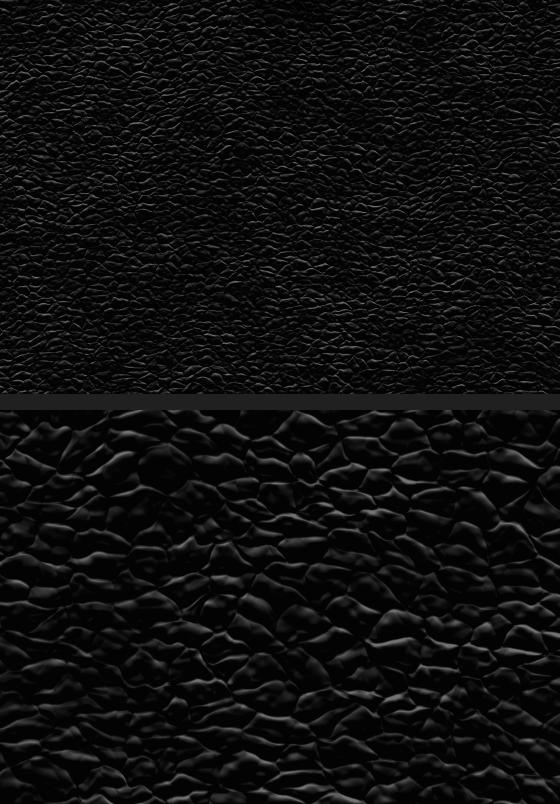
Top: the whole. Bottom: its middle third, enlarged.
Write a Shadertoy shader that draws this texture.

```glsl
// Black grained leather: flattened pebbles of two sizes, parted by creases.
// A warped cellular height field is lit from above by a vertical difference,
// so only the upper rims of the pebbles catch a thin grey highlight.

const vec3 LEATHER_BLACK = vec3(0.010);
const vec3 RIM_GREY = vec3(1.0);
const float RIM_LIMIT = 0.44;
const float LIGHT_STEP = 0.0034;
const int AA = 2;

vec2 hash22(vec2 p) {
    vec3 q = fract(p.xyx * vec3(0.1031, 0.1030, 0.0973));
    q += dot(q, q.yzx + 33.33);
    return fract((q.xx + q.yz) * q.zy);
}

float valueNoise(vec2 p) {
    vec2 cell = floor(p);
    vec2 f = fract(p);
    f = f * f * (3.0 - 2.0 * f);
    float low = mix(hash22(cell).x, hash22(cell + vec2(1, 0)).x, f.x);
    float high = mix(hash22(cell + vec2(0, 1)).x, hash22(cell + vec2(1, 1)).x, f.x);
    return mix(low, high, f.y);
}

vec2 noisePair(vec2 p) {
    return vec2(valueNoise(p), valueNoise(p + vec2(41.3, 17.9))) - 0.5;
}

// Distances to the two nearest jittered seeds.
vec2 seedDistances(vec2 p, float jitter) {
    vec2 cell = floor(p);
    vec2 f = fract(p);
    float nearest = 8.0;
    float second = 8.0;
    for (int y = -1; y <= 1; y++) {
        for (int x = -1; x <= 1; x++) {
            vec2 offset = vec2(x, y);
            vec2 seed = 0.5 + jitter * (hash22(cell + offset + 70.0) - 0.5);
            float d = length(offset + seed - f);
            second = min(second, max(nearest, d));
            nearest = min(nearest, d);
        }
    }
    return vec2(nearest, second);
}

// Flat pebble tops, falling steeply into the creases.
float pebbles(vec2 p, vec2 density, float steepness) {
    vec2 d = seedDistances(p * density, 0.95);
    return 1.0 - exp(-steepness * (d.y - d.x));
}

// Small round bumps that scallop the rims of the pebbles.
float roundBumps(vec2 p, vec2 density) {
    float d = seedDistances(p * density, 0.9).x;
    return max(1.0 - 1.3 * d * d, 0.0);
}

// Broad waves tilt the grain, finer ones make the creases wander.
vec2 warpGrain(vec2 p) {
    p.y += 0.065 * valueNoise(p * vec2(3.2, 2.0) + 5.0);
    p += 0.024 * noisePair(p * 11.0);
    p += 0.008 * noisePair(p * 48.0);
    return p + 0.005 * noisePair(p * 92.0);
}

float leatherHeight(vec2 p) {
    vec2 q = warpGrain(p);
    float depth = mix(0.4, 1.0, valueNoise(q * vec2(14.0, 20.0)));
    float height = 0.78 * depth * pebbles(q, vec2(28.0, 46.0), 4.5);
    height += 0.34 * roundBumps(q + 3.7, vec2(64.0, 84.0));
    return height + 0.30 * valueNoise(p * vec2(115.0, 140.0));
}

vec3 shadeLeather(vec2 p) {
    float slope = leatherHeight(p) - leatherHeight(p + vec2(0.0, LIGHT_STEP));
    float rim = pow(max(slope, 0.0), 1.2);
    float sheen = mix(0.88, 1.12, valueNoise(p * 3.0 + 9.0));
    return LEATHER_BLACK + min(RIM_GREY * rim * sheen, RIM_LIMIT);
}

void mainImage(out vec4 fragColor, in vec2 fragCoord) {
    vec3 color = vec3(0.0);
    for (int j = 0; j < AA; j++) {
        for (int i = 0; i < AA; i++) {
            vec2 shift = (vec2(i, j) + 0.5) / float(AA) - 0.5;
            color += shadeLeather((fragCoord + shift) / iResolution.y);
        }
    }
    color /= float(AA * AA);

    // A dull, shaded patch at the upper edge.
    vec2 uv = fragCoord / iResolution.xy;
    float patchDistance = length((uv - vec2(0.54, 1.0)) * vec2(1.0, 0.8));
    color *= mix(0.5, 1.0, smoothstep(0.0, 0.13, patchDistance));
    fragColor = vec4(color, 1.0);
}
```
